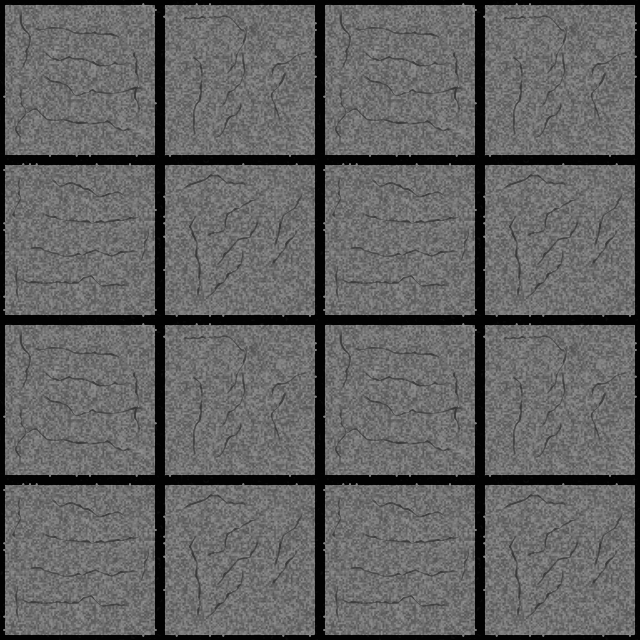
A Shadertoy shader for this pattern:

```glsl
// Grainy grey square tiles with fine wandering cracks, chipped edges and black grout.

float hash(vec2 p) {
    vec3 q = fract(p.xyx * vec3(0.1031, 0.1030, 0.0973));
    q += dot(q, q.yzx + 33.33);
    return fract((q.x + q.y) * q.z);
}

// Value noise that wraps after the given number of lattice cells.
float wrapNoise(vec2 p, float period) {
    vec2 i = floor(p), f = p - i;
    f = f * f * (3.0 - 2.0 * f);
    vec2 a = mod(i, period), b = mod(i + 1.0, period);
    return mix(mix(hash(a), hash(vec2(b.x, a.y)), f.x),
               mix(hash(vec2(a.x, b.y)), hash(b), f.x), f.y);
}

// Coverage of one bent, wobbling hairline.
float crack(vec2 p, vec2 centre, float angle, float halfLength, float bend, float seed, float pixel) {
    float c = cos(angle), s = sin(angle);
    vec2 q = mat2(c, -s, s, c) * (p - centre);
    float t = q.x / halfLength;
    float wobble = wrapNoise(vec2(q.x * 11.0 + 20.0, seed), 256.0) - 0.5;
    float fine = wrapNoise(vec2(q.x * 38.0 + 60.0, seed + 3.0), 256.0) - 0.5;
    float offset = bend * (t * t - 0.4) + 0.06 * wobble + 0.012 * fine;
    float slope = 2.0 * bend * t / halfLength;
    float d = abs(q.y - offset) / sqrt(1.0 + slope * slope);
    float width = 0.0045 + 0.004 * fine;
    float line = 1.0 - smoothstep(width - 0.5 * pixel, width + 0.7 * pixel, d);
    return line * (1.0 - smoothstep(0.82, 1.0, abs(t))) * (0.75 + 0.5 * fine);
}

// Left tiles carry stacked sagging cracks, right tiles mostly slanted ones.
float cracks(vec2 p, vec2 tile, float pixel) {
    float total = 0.0;
    for (int i = 0; i < 7; i++) {
        float n = float(i), seed = n * 7.0 + tile.x * 61.0 + tile.y * 113.0 + 5.0;
        float a = hash(vec2(seed, 1.0)), b = hash(vec2(seed, 2.0));
        float e = hash(vec2(seed, 3.0)), g = hash(vec2(seed, 4.0));
        vec2 centre;
        float angle, halfLength, bend;
        if (tile.x < 0.5 && i < 4) {
            centre = vec2(0.46 + 0.12 * a, 0.79 - 0.19 * n + 0.04 * b);
            angle = -0.28 + 0.28 * e;
            halfLength = 0.22 + 0.04 * n + 0.07 * g;
            bend = 0.07 * (a - 0.2);
        } else if (tile.x < 0.5) {
            centre = vec2(mix(0.13, 0.87, mod(n, 2.0)) + 0.08 * (a - 0.5), 0.75 - 0.25 * (n - 4.0) + 0.1 * (b - 0.5));
            angle = 1.4 + 0.3 * e;
            halfLength = 0.09 + 0.12 * g;
            bend = 0.05 * (a - 0.5);
        } else if (i == 0) {
            centre = vec2(0.34, 0.87);
            angle = -0.15 + 0.2 * e;
            halfLength = 0.21;
            bend = -0.05;
        } else if (i == 1) {
            centre = vec2(0.23, 0.40);
            angle = 1.45 + 0.2 * e;
            halfLength = 0.27;
            bend = 0.08 * (g - 0.3);
        } else {
            float k = n - 2.0;
            centre = vec2(0.47 + 0.28 * mod(k, 2.0), 0.66 - 0.21 * floor(k * 0.5)) + 0.1 * (vec2(a, b) - 0.5);
            angle = 0.65 + 0.75 * e;
            halfLength = 0.13 + 0.08 * g;
            bend = 0.12 * (b - 0.5);
        }
        total = max(total, crack(p, centre, angle, halfLength, bend, seed, pixel));
    }
    return total;
}

// Pale chips scattered along the two borders facing one axis.
float chips(float across, float along, float seed, float pixel) {
    float slot = floor(along * 24.0), side = step(0.5, across);
    vec2 key = vec2(slot + 31.0 * side, seed);
    vec2 d = vec2(abs(across - 0.5) - 0.473, (fract(along * 24.0) - 0.5) / 24.0);
    float present = step(0.88, hash(key)) * step(abs(along - 0.5), 0.46);
    return present * (1.0 - smoothstep(0.007 - 0.5 * pixel, 0.007 + 0.5 * pixel, length(d)));
}

void mainImage(out vec4 fragColor, in vec2 fragCoord) {
    vec2 uv = fragCoord / iResolution.xy;
    float pixel = 4.0 / min(iResolution.x, iResolution.y);

    // Four by four tiles; each two by two group repeats.
    vec2 tile = mod(floor(uv * 4.0), 2.0), p = fract(uv * 4.0);
    vec2 group = fract(uv * 2.0);
    float seed = 17.0 + tile.x * 41.0 + tile.y * 83.0;

    // Stone grain and cracks
    float grain = wrapNoise(group * 192.0, 192.0) - 0.5;
    float patchy = wrapNoise(group * 48.0, 48.0) - 0.5;
    float stone = 0.445 + 0.23 * grain + 0.03 * patchy;
    stone = mix(stone, 0.17, 0.8 * cracks(p, tile, pixel));

    // Grout with faint dust
    float dust = wrapNoise(group * 160.0 + 7.0, 160.0);
    float grout = 0.006 + 0.05 * smoothstep(0.75, 1.0, dust);
    vec2 edge = abs(p - 0.5);
    float inset = 0.469 - max(edge.x, edge.y) + 0.002 * grain;
    float shade = mix(grout, stone, smoothstep(-0.5 * pixel, 0.5 * pixel, inset));

    // Chipped borders
    float chip = max(chips(p.x, p.y, seed, pixel), chips(p.y, p.x, seed + 9.0, pixel));
    shade = mix(shade, 0.58, 0.85 * chip);
    fragColor = vec4(vec3(shade), 1.0);
}
```
